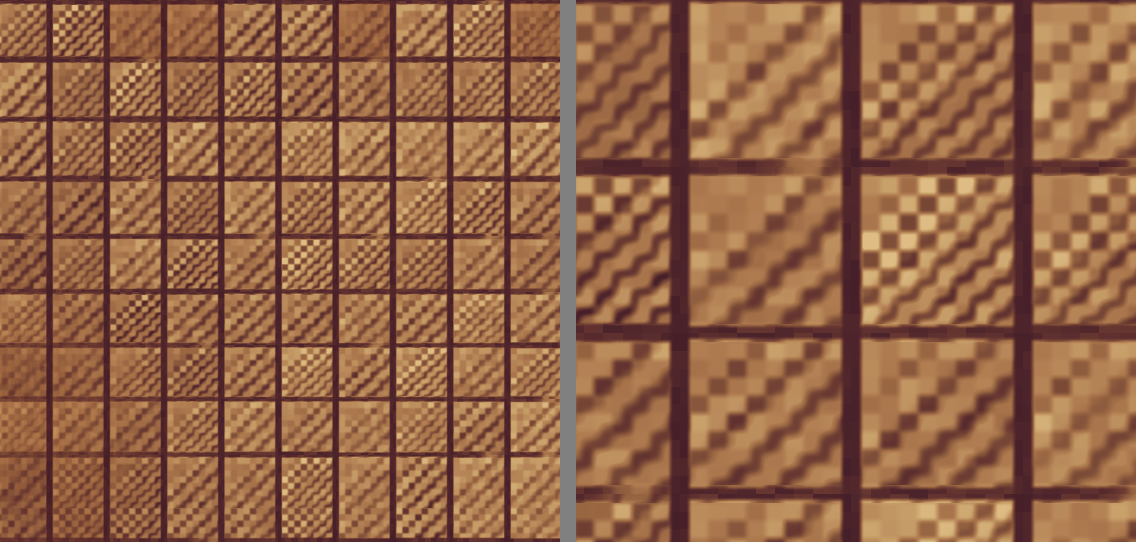
Left, the full canvas; right, a detail of the centre.
Reproduce this pattern procedurally as a Shadertoy shader.

```glsl
const float TAU = 6.2831853;
const float COLUMN_PITCH = 0.1022;   // fraction of canvas width
const float COLUMN_START = 0.0885;   // first upright joint
const float ROW_PITCH = 0.1045;      // fraction of canvas height
const float ROW_START = 0.0027;
const float ROW_BULGE = 0.148;       // uneven row spacing
const float LAST_ROW = 8.0;          // the bottom row is taller
const float LAST_EDGE = 9.518;
const float TEXELS = 9.0;            // blocks per pitch, joint included
const float TEXEL_SOFTNESS = 0.24;
const float JOINT_HALF_WIDTH = 0.056;
const float BASE_SHADE = 3.3;
const float CARVE_DEPTH = 1.75;
const float BLOCK_NOISE = 1.25;
const float TILE_VARIATION = 1.0;
const float SIDE_DRIFT = 0.7;        // paler toward the right
const vec3 AGED_TINT = vec3(1.0, 0.92, 0.86);
const vec3 RAMP[7] = vec3[7](
    vec3(0.27, 0.12, 0.16), vec3(0.40, 0.21, 0.19), vec3(0.49, 0.30, 0.22),
    vec3(0.60, 0.40, 0.26), vec3(0.69, 0.49, 0.32), vec3(0.78, 0.62, 0.41),
    vec3(0.87, 0.74, 0.52));

float hash(vec2 p) {
    p = fract(p * vec2(0.1031, 0.1137) + 0.137);
    p += dot(p, p.yx + 33.33);
    return fract((p.x + p.y) * p.x * 17.31);
}

vec3 woodColor(float shade) {
    float s = clamp(shade, 0.0, 5.99);
    int i = int(s);
    return mix(RAMP[i], RAMP[i + 1], fract(s));
}

// Diagonal ridges: positive on the crests, negative in the grooves
float ridge(float diagonal, float period) {
    return -cos(TAU * diagonal / period);
}

// Uncarved block tone, with a lit left and top border
float blockTone(vec2 cell, vec2 tile) {
    float noise = hash(cell + tile * 17.0 + 41.0) - 0.5;
    float lit = max(step(cell.x, 0.5), step(cell.y, 0.5));
    float corner = 1.0 - smoothstep(2.0, 7.0, cell.x + cell.y);
    return noise * BLOCK_NOISE + 0.5 * lit + 0.4 * corner;
}

void mainImage(out vec4 fragColor, in vec2 fragCoord) {
    vec2 uv = fragCoord / iResolution.xy;

    // Columns, and rows counted downward with a gentle swell
    float column = (uv.x - COLUMN_START) / COLUMN_PITCH;
    float v = (1.0 - uv.y - ROW_START) / ROW_PITCH;
    float swell = sin(0.5 * TAU * clamp(v, 0.0, LAST_ROW) / LAST_ROW);
    float row = v - ROW_BULGE * swell * swell;
    vec2 tile = vec2(floor(column), min(floor(row), LAST_ROW));
    float rowEnd = tile.y < LAST_ROW ? tile.y + 1.0 : LAST_EDGE;
    vec2 local = vec2(column, row) - tile;
    vec2 q = local * TEXELS - 0.5;

    // Character of each tile
    float contrast = mix(0.65, 1.2, hash(tile + 7.0));
    float period = hash(tile + 23.0) < 0.5 ? 2.0 : 3.0;
    float start = mix(1.5, 5.0, hash(tile + 61.0));
    float aged = 1.0 - smoothstep(0.05, 0.42, length(uv - vec2(0.0, 0.22)));
    float worn = max(0.5 * aged, 0.5 * step(0.95, hash(tile + 83.0)));

    // Blocks, blended softly across their borders
    vec2 corner = floor(q - 0.5);
    vec2 blend = smoothstep(0.5 - TEXEL_SOFTNESS, 0.5 + TEXEL_SOFTNESS, fract(q - 0.5));
    float tone = 0.0;
    float blockRidge = 0.0;
    for (int k = 0; k < 4; k++) {
        vec2 offset = vec2(k & 1, k >> 1);
        vec2 cell = corner + offset;
        vec2 share = mix(1.0 - blend, blend, offset);
        float weight = share.x * share.y;
        float diagonal = cell.x + cell.y;
        float carve = smoothstep(start - 1.0, start + 1.0, diagonal);
        tone += weight * blockTone(cell, tile);
        blockRidge += weight * carve * ridge(diagonal, period);
    }

    // Wavering grooves take over from the blocks toward the lower right
    float across = q.x - q.y;
    float waver = 0.2 * sin(across * 3.1 + tile.x) + 0.16 * sin(across * 1.3 + tile.y * 2.0);
    float groove = ridge(q.x + q.y - 1.0 + waver, period);
    groove = min(groove, 0.45) - 0.25 * smoothstep(0.3, 1.0, -groove);
    float smoothness = 0.8 * smoothstep(5.0, 10.0, q.x + mod(q.y, TEXELS - 1.0));
    float carved = mix(blockRidge, groove, smoothness);

    // Upright grain shows where the carving has worn away
    float grain = 0.25 * sin(q.x * 5.3 + tile.x * 3.0) + 0.15 * sin(q.x * 2.9 + q.y * 0.4);
    float shade = BASE_SHADE + TILE_VARIATION * (hash(tile + 5.0) - 0.5);
    shade += SIDE_DRIFT * (uv.x - 0.5);
    shade += tone * (1.0 - 0.3 * worn);
    shade += carved * CARVE_DEPTH * contrast * (1.0 - worn);
    shade += worn * (grain - 0.4);

    // Joints: firm uprights, thinner and patchy crosspieces
    vec2 gap = vec2(min(local.x, 1.0 - local.x), min(row - tile.y, rowEnd - row));
    float lineId = row - tile.y < rowEnd - row ? tile.y : rowEnd;
    vec2 segment = vec2(tile.x, floor(lineId));
    float thickness = JOINT_HALF_WIDTH * mix(0.65, 1.0, hash(segment + 101.0));
    vec2 soft = max(vec2(0.018), 1.0 / (iResolution.xy * vec2(COLUMN_PITCH, ROW_PITCH)));
    vec2 halfWidth = vec2(JOINT_HALF_WIDTH, thickness);
    vec2 joint = 1.0 - smoothstep(halfWidth - soft, halfWidth + soft, gap);
    float patchWear = step(0.88, hash(segment + 131.0)) * smoothstep(0.45, 0.7, local.x);
    joint.y *= 1.0 - 0.7 * max(patchWear, 0.5 * aged);
    float jointNoise = hash(floor(vec2(column, row) * TEXELS) + 211.0);
    shade = mix(shade, 0.15 + 0.9 * jointNoise, joint.y);
    shade = mix(shade, 0.4 * jointNoise, joint.x);

    vec3 color = woodColor(shade) * mix(vec3(1.0), AGED_TINT, worn);
    fragColor = vec4(color, 1.0);
}
```
